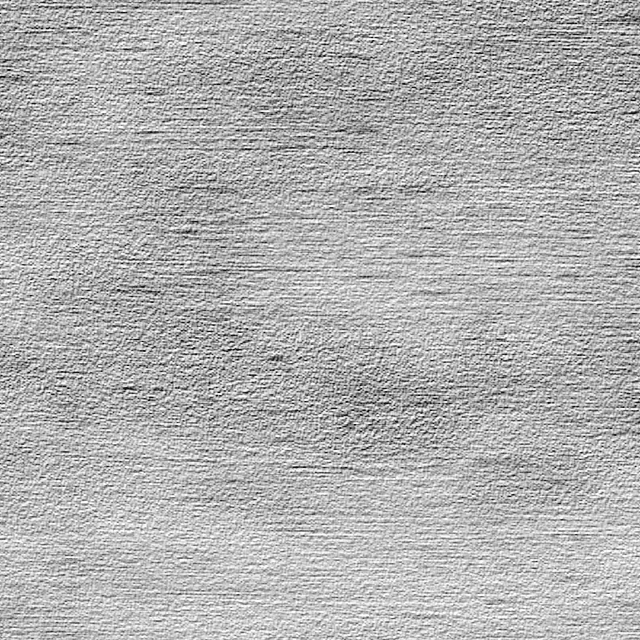
Give the GLSL for this texture, as a Shadertoy shader.

```glsl
float hash(vec2 cell) {
    uvec2 q = uvec2(ivec2(cell) + 4096) * uvec2(1597334673u, 3812015801u);
    uint n = (q.x ^ q.y) * 1597334673u;
    n = (n ^ (n >> 15)) * 2246822519u;
    n ^= n >> 13;
    return float(n >> 8) / 16777216.0;
}

// Smooth value noise in -1..1
float noise(vec2 p) {
    vec2 cell = floor(p), f = fract(p);
    f = f * f * (3.0 - 2.0 * f);
    float low = mix(hash(cell), hash(cell + vec2(1, 0)), f.x);
    float high = mix(hash(cell + vec2(0, 1)), hash(cell + vec2(1, 1)), f.x);
    return 2.0 * mix(low, high, f.y) - 1.0;
}

float fbm(vec2 p) {
    float sum = 0.0, weight = 0.55;
    for (int i = 0; i < 4; i++) {
        sum += weight * noise(p);
        p = p * 2.03 + vec2(17.3, 9.1);
        weight *= 0.5;
    }
    return sum;
}

// Brushed surface: fine grain, short fibres and long streaks
float relief(vec2 p, float streakiness) {
    float grain = noise(p * vec2(310.0, 390.0));
    float fibre = noise(p * vec2(95.0, 370.0) + 31.7);
    float streak = noise(p * vec2(10.0, 350.0) + 73.1);
    return mix(0.78, 0.55, streakiness) * grain + 0.42 * fibre
         + mix(0.2, 0.5, streakiness) * streak;
}

void mainImage(out vec4 fragColor, in vec2 fragCoord) {
    vec2 uv = fragCoord / iResolution.y;

    // Broad worn patches and bands where streaks dominate
    float wear = smoothstep(-0.45, 0.55, fbm(uv * vec2(3.0, 4.4) + 5.4) + 0.45 * (uv.y - 0.5));
    float streakiness = smoothstep(-0.4, 0.4, fbm(uv * vec2(2.0, 15.0) + 40.0));

    // Nearly straight brush direction, falling slightly to the right
    vec2 p = uv;
    p.y += 0.012 * uv.x + 0.003 * noise(uv * vec2(2.5, 4.0) + 11.0);

    // Side light across the relief
    vec2 toLight = vec2(-0.0006, 0.0013);
    float light = relief(p + toLight, streakiness) - relief(p - toLight, streakiness);
    light *= mix(0.23, 0.36, wear);

    // Loose bright and dark specks
    light += mix(0.08, 0.12, wear) * noise(p * vec2(440.0, 470.0) + 210.0);

    // Sparse thin dark grooves, broken up along their length
    float groove = smoothstep(0.45, 0.85, noise(p * vec2(9.0, 330.0) + 120.0));
    groove *= smoothstep(-0.5, 0.4, noise(p * vec2(60.0, 190.0) + 8.0));

    float tone = 0.765 - 0.11 * wear + light - 0.6 * light * light;
    tone -= groove * mix(0.14, 0.34, wear);
    tone += 0.06 * fbm(uv * vec2(5.0, 26.0) + 60.0);
    fragColor = vec4(vec3(clamp(tone, 0.06, 0.99)), 1.0);
}
```
